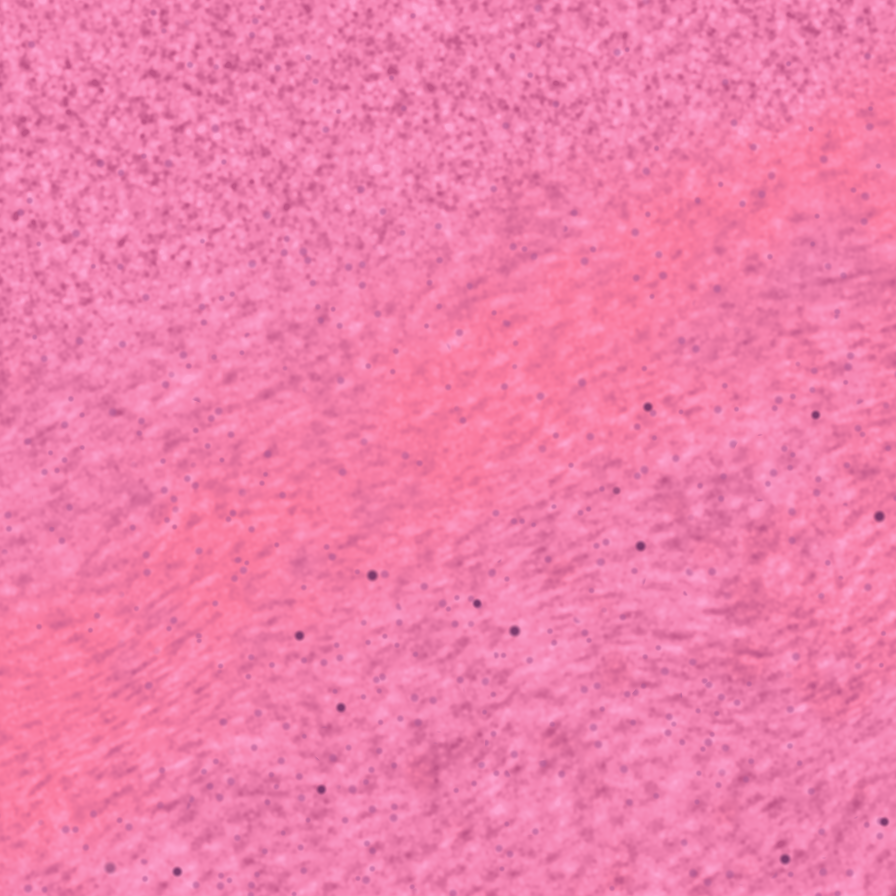
This texture is drawn by a Shadertoy shader. Its source:

```glsl
// Pink stained tissue: a fine granular zone at upper left, a smoother salmon
// band of slanted fibres, and a mottled zone with scattered purple nuclei.
// All mottling is cellular noise: signed soft blobs at jittered cell points.

#define GRAIN_SCALE 112.0
#define FINE_SCALE 185.0
#define PATCH_SCALE 9.0
#define FIBRE_ANGLE 0.40
#define FIBRE_STRETCH 2.1
#define CONTRAST 1.0
#define MID_PINK vec3(0.957, 0.518, 0.700)
#define PALE_PINK vec3(1.000, 0.660, 0.835)
#define DARK_ROSE vec3(0.795, 0.365, 0.560)
#define SALMON vec3(0.985, 0.470, 0.610)
#define FAINT_NUCLEUS vec3(0.680, 0.340, 0.580)
#define DEEP_NUCLEUS vec3(0.420, 0.170, 0.380)

vec3 hash3(vec2 cell) {
    vec3 q = fract(cell.xyx * vec3(0.1031, 0.1030, 0.0973));
    q += dot(q, q.yxz + 33.33);
    return fract((q.xxy + q.yzz) * q.zyx);
}

// Signed cellular noise, roughly -1 to 1 around zero
float blobs(vec2 p) {
    vec2 cell = floor(p);
    float sum = 0.0;
    for (int y = -1; y <= 1; y++)
    for (int x = -1; x <= 1; x++) {
        vec2 c = cell + vec2(x, y);
        vec3 h = hash3(c);
        vec2 d = p - c - h.xy;
        float k = max(0.0, 1.0 - dot(d, d));
        sum += (2.0 * h.z - 1.0) * k * k * k;
    }
    return sum;
}

// Soft round spots; only cells whose random value is below density hold one
float spots(vec2 uv, float scale, float radius, float density) {
    vec2 p = uv * scale;
    vec2 cell = floor(p);
    float cover = 0.0;
    for (int y = -1; y <= 1; y++)
    for (int x = -1; x <= 1; x++) {
        vec2 c = cell + vec2(x, y);
        vec3 h = hash3(c + 71.0);
        float size = radius * mix(0.7, 1.2, hash3(c + 19.0).x);
        float dist = length(p - c - h.xy) / scale;
        float spot = 1.0 - smoothstep(0.35 * size, 1.35 * size, dist);
        cover = max(cover, spot * smoothstep(0.0, 0.04, density - h.z));
    }
    return cover;
}

void mainImage(out vec4 fragColor, in vec2 fragCoord) {
    vec2 uv = fragCoord / iResolution.xy;

    // Broad patches and the three zones
    float broad = blobs(uv * 4.0 + 3.0);
    float blotch = blobs(uv * PATCH_SCALE + 17.0);
    float mottle = blobs(uv * 24.0 + 41.0);
    float edge = uv.y - 0.58 - 0.38 * uv.x + 0.06 * broad + 0.05 * blotch;
    float granular = smoothstep(-0.09, 0.08, edge);
    float offBand = (uv.y - 0.20 - 0.65 * uv.x) / 0.17;
    float band = exp(-offBand * offBand) * (1.0 - granular);
    float mottled = (1.0 - granular) * (1.0 - 0.75 * band);

    // Bent fibre coordinates, stretched along the slant
    vec2 bend = 0.04 * vec2(blobs(uv * 4.0 + 53.0), blobs(uv * 4.0 + 67.0));
    float s = sin(FIBRE_ANGLE), c = cos(FIBRE_ANGLE);
    vec2 fibre = mat2(c, -s, s, c) * (uv + bend);
    fibre.x /= FIBRE_STRETCH;

    // Round grain in the granular zone, streaks elsewhere
    float roundGrain = blobs(uv * GRAIN_SCALE);
    float streaks = blobs(fibre * GRAIN_SCALE + 211.0);
    float fine = blobs(uv * FINE_SCALE + 131.0);
    float grain = mix(0.65 * streaks + 0.25 * roundGrain, 0.8 * roundGrain, granular);
    float tone = grain + mix(0.32, 0.55, granular) * fine;
    tone *= CONTRAST * (1.0 - 0.30 * band);
    tone += (0.25 * mottle + 0.18 * blotch) * (0.4 + 0.6 * mottled) - 0.04;

    // Salmon ground fading into pink, then shaded by tone
    float warm = band * (0.65 + 0.7 * blotch + 0.4 * mottle);
    warm += mottled * 0.45 * smoothstep(0.0, 0.6, broad - 0.5 * mottle);
    vec3 col = mix(MID_PINK, SALMON, clamp(warm, 0.0, 0.85));
    col = mix(col, DARK_ROSE, clamp(-tone, 0.0, 1.2));
    col = mix(col, PALE_PINK, clamp(tone, 0.0, 1.0) * 0.85);

    // Faint clustered nuclei and a few deep ones
    float cluster = 0.10 + 0.30 * mottled * smoothstep(-0.2, 0.5, mottle - broad);
    float faint = spots(uv + 0.1 * bend, 52.0, 0.0042, cluster);
    float deep = spots(uv, 13.0, 0.0058, 0.03 + 0.17 * mottled);
    col = mix(col, FAINT_NUCLEUS, 0.55 * faint);
    col = mix(col, DEEP_NUCLEUS, 0.85 * deep);

    fragColor = vec4(clamp(col, 0.0, 1.0), 1.0);
}
```
